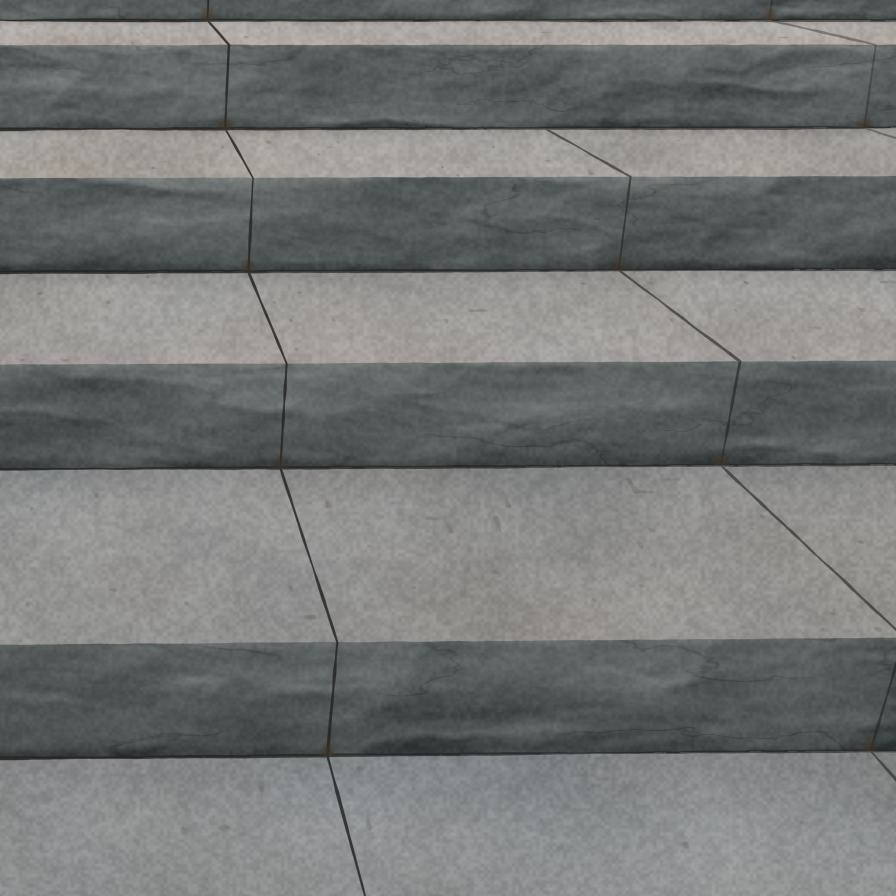
A WebGL 1 fragment shader for this texture:

```glsl
precision highp float;
uniform vec2 u_resolution;

const vec3 NEAR_TREAD = vec3(0.545, 0.555, 0.56);
const vec3 FAR_TREAD = vec3(0.665, 0.652, 0.635);
const vec3 RISER_STONE = vec3(0.325, 0.345, 0.345);
const vec3 GAP_DARK = vec3(0.14, 0.14, 0.135);
const vec3 SOIL_BROWN = vec3(0.25, 0.20, 0.15);

float hash(vec2 p) {
  vec3 q = fract(vec3(p.xyx) * 0.1031);
  q += dot(q, q.yzx + 33.33);
  return fract((q.x + q.y) * q.z);
}

float noise(vec2 p) {
  vec2 i = floor(p), f = fract(p);
  f = f * f * (3.0 - 2.0 * f);
  return mix(mix(hash(i), hash(i + vec2(1.0, 0.0)), f.x),
             mix(hash(i + vec2(0.0, 1.0)), hash(i + vec2(1.0, 1.0)), f.x), f.y);
}

float fbm(vec2 p) {
  float sum = 0.0, gain = 0.5;
  for (int i = 0; i < 5; i++) {
    sum += gain * noise(p);
    p = mat2(1.6, 1.2, -1.2, 1.6) * p + 7.3;
    gain *= 0.5;
  }
  return sum;
}

// Perspective positions of the front lip and the riser foot of a step
float lipY(float k) { return -0.833 + 6.164 / (k + 3.98); }
float footY(float k) { return -0.856 + 7.285 / (k + 4.29); }
vec2 lipPoint(float k, float j) {
  return vec2(0.095 + (1.12 + 2.52 * j) / (k + 3.98), lipY(k));
}
vec2 footPoint(float k, float j) {
  return vec2(0.088 + (1.19 + 2.6 * j) / (k + 4.29), footY(k));
}

float segmentDistance(vec2 p, vec2 a, vec2 b) {
  vec2 d = b - a;
  return length(p - a - d * clamp(dot(p - a, d) / dot(d, d), 0.0, 1.0));
}

float line(float dist, float halfWidth, float px) {
  return 1.0 - smoothstep(halfWidth - px, halfWidth + px, dist);
}

// Relief of the split rock face
float cleft(vec2 p) {
  vec2 warped = p + 0.9 * vec2(fbm(p * 0.8), fbm(p * 0.8 + 19.0));
  float ridge = 1.0 - abs(2.0 * noise(warped * 1.1) - 1.0);
  return 0.55 * ridge + 0.8 * fbm(warped * 1.3 + 4.0);
}

vec3 riserColor(vec2 p, float k, float t, float slabTone, float grain) {
  vec2 q = vec2((p.x - 0.09) * (k + 4.0) * 1.3, t * 2.2) + k * vec2(13.7, 8.1) + 40.0;
  float light = cleft(q + vec2(0.04, 0.13)) - cleft(q);
  float patches = fbm(q * 0.8 + 31.0) - 0.48;
  float crease = line(abs(noise(q * vec2(0.9, 1.2) + fbm(q * 2.0)) - 0.5), 0.015, 0.02)
               * smoothstep(0.45, 0.7, noise(q * 0.9 + 60.0));
  float tone = 0.32 * light + 0.15 * patches - 0.055 * crease + 0.07 * (0.45 - t);
  tone += 0.035 * slabTone + 0.07 * grain + 0.008 * k;
  tone += 0.03 * (1.0 - smoothstep(0.0, 0.08, t)) - 0.06 * smoothstep(0.86, 1.0, t);
  return RISER_STONE + tone * vec3(1.0, 1.0, 0.98);
}

vec3 treadColor(vec2 p, float k, float s, float slabTone, float grain) {
  float depth = 7.0 / (p.y + 0.85);
  vec2 q = vec2((p.x - 0.09) * depth, depth * 2.5) + k * 5.0 + 30.0;
  vec3 color = mix(NEAR_TREAD, FAR_TREAD, (k + 1.0) / 4.0);
  float stain = fbm(q * 1.4) - 0.48;
  color += 0.12 * stain + 0.035 * slabTone + 0.11 * grain;
  color += 0.03 * (fbm(q * 0.9 + 50.0) - 0.45 + 0.4 * s) * vec3(1.0, 0.1, -0.7);
  color -= 0.05 * (1.0 - smoothstep(0.0, 0.25, s));
  float fleck = smoothstep(0.93, 0.98, noise(q * vec2(11.0, 8.0)));
  return mix(color, SOIL_BROWN, 0.2 * fleck);
}

void main() {
  vec2 uv = gl_FragCoord.xy / u_resolution;
  float px = 0.75 / min(u_resolution.x, u_resolution.y);
  // Measured downward, with a slight tilt across the flight
  vec2 p = vec2(uv.x, (1.0 - uv.y) / (1.0 + 0.011 * (0.5 - uv.x)));
  p.y += 0.0016 * (fbm(uv * vec2(45.0, 12.0)) - 0.48);
  float k = floor(7.285 / (p.y + 0.856) - 4.29);

  float lip = lipY(k), foot = footY(k), back = footY(k + 1.0);
  float t = clamp((p.y - lip) / (foot - lip), 0.0, 1.0);
  float s = clamp((p.y - back) / (lip - back), 0.0, 1.0);

  // Joints split each step into slabs
  float joint = 0.0, soil = 0.0, slab = 0.0;
  for (int i = 0; i < 3; i++) {
    float j = float(i);
    vec2 a = lipPoint(k, j), b = footPoint(k, j), c = footPoint(k + 1.0, j);
    float present = (i == 1 && k > 2.5) ? 0.0 : 1.0;
    float strength = present * (0.85 - 0.22 * j);
    float onRiser = segmentDistance(p, a, b), onTread = segmentDistance(p, c, a);
    float halfWidth = 0.0008 + 0.0012 * noise(p * 60.0) * (1.0 - 0.12 * k);
    joint = max(joint, strength * line(min(onRiser, onTread), halfWidth, px));
    float atFoot = length((p - b) * vec2(1.0, 0.6));
    soil = max(soil, present * (1.0 - smoothstep(0.002, 0.012, atFoot)));
    float jointX = p.y > lip ? mix(a.x, b.x, t) : mix(c.x, a.x, s);
    slab += present * step(jointX, p.x);
  }
  float slabTone = hash(vec2(slab * 3.0 + 2.0, k + 11.0)) - 0.5;

  // Stone surfaces
  float grain = 0.6 * noise(uv * 260.0) + 0.4 * noise(uv * 130.0 + 9.0) - 0.5;
  float isRiser = smoothstep(lip - px, lip + px, p.y);
  vec3 color = mix(treadColor(p, k, s, slabTone, grain),
                   riserColor(p, k, t, slabTone, grain), isRiser);

  // Gaps under the risers, soil and joints
  float gapDistance = min(abs(p.y - foot), abs(p.y - back));
  float gapWidth = 0.0007 + 0.0014 * noise(vec2(p.x * 9.0, floor(p.y * 8.0)));
  float gap = line(gapDistance, gapWidth, px) * mix(0.9, 0.6, uv.x);
  color = mix(color, GAP_DARK, max(gap, joint));
  color = mix(color, SOIL_BROWN, 0.6 * soil);
  gl_FragColor = vec4(color, 1.0);
}
```
